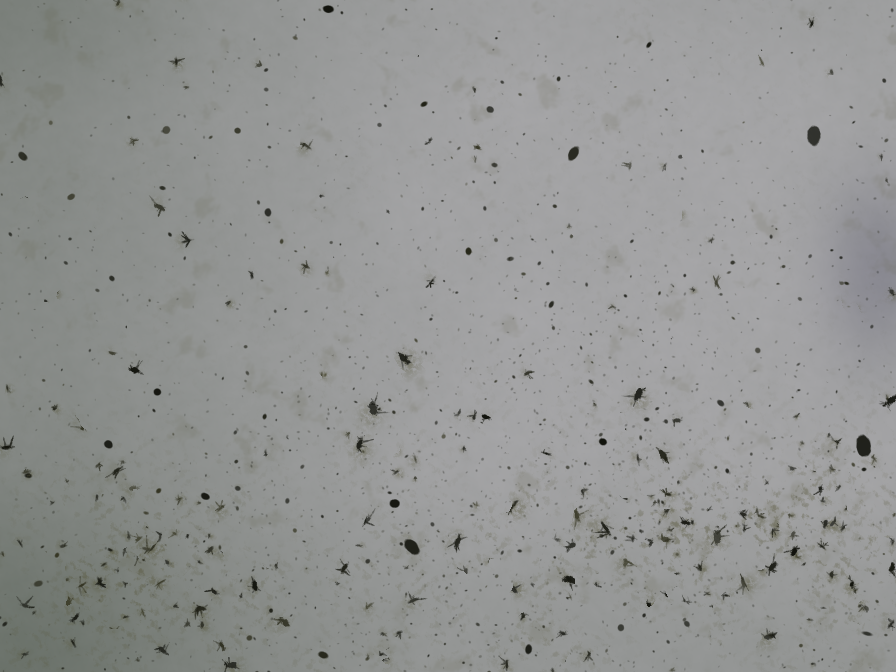
Reproduce this texture procedurally as a WebGL 2 fragment shader.

```glsl
#version 300 es
precision highp float;
// Small dark insects, dots and dust scattered over a pale grey sheet with soft shading.
// Each debris size is a jittered cell layer of ragged ellipses, some with tapering legs;
// layered sines mottle the sheet and gather the debris towards the bottom.

#define SHEET vec3(0.642, 0.642, 0.648)
#define DARK vec3(0.065, 0.07, 0.045)
#define OLIVE vec3(0.33, 0.325, 0.21)
#define LEFT_SHADE 0.105
#define BOTTOM_SHADE 0.06
#define SOFTNESS 0.0013
#define LEG_WIDTH 0.0017
#define RAGGED 0.55

uniform vec2 u_resolution;
out vec4 fragColor;

vec3 hash3(vec2 p) {
  vec3 q = fract(p.xyx * vec3(0.1031, 0.1030, 0.0973));
  q += dot(q, q.yxz + 33.33);
  return fract((q.xxy + q.yzz) * q.zyx);
}

vec2 direction(float turn) {
  float a = 6.28319 * turn;
  return vec2(cos(a), sin(a));
}

// Smooth irregular value, roughly -1 to 1
float mottle(vec2 p) {
  float sum = 0.0, gain = 0.5;
  for (int i = 0; i < 5; i++) {
    sum += gain * sin(p.x + 1.7 * sin(p.y * 0.8 + float(i))) * cos(p.y + 1.3 * sin(p.x * 0.7));
    p = mat2(1.4, 1.1, -1.1, 1.4) * p + 2.3;
    gain *= 0.6;
  }
  return sum;
}

float bump(vec2 p, vec2 center, vec2 size) {
  vec2 q = (p - center) / size;
  return exp(-dot(q, q));
}

float cover(float d, float soft) {
  return 1.0 - smoothstep(-soft, soft, d);
}

// Distance to a leg that thins out towards its tip
float legDistance(vec2 p, vec2 tip) {
  float along = clamp(dot(p, tip) / dot(tip, tip), 0.0, 1.0);
  return length(p - tip * along) - LEG_WIDTH * (1.0 - 0.8 * along);
}

// How crowded the insects are at a place
float crowding(vec2 p) {
  float low = 1.0 - smoothstep(0.1, 0.55, p.y);
  float groups = bump(p, vec2(1.03, 0.20), vec2(0.27, 0.10)) + 0.7 * bump(p, vec2(0.17, 0.13), vec2(0.14, 0.10));
  return (0.05 + 0.18 * low + 0.62 * groups) * max(0.1, 1.0 + 1.5 * mottle(p * 17.0));
}

// How much dust lies at a place
float dustiness(vec2 p) {
  return 0.16 + 0.5 * bump(p, vec2(0.85, 0.32), vec2(0.45, 0.32)) + 0.14 * mottle(p * 11.0);
}

// One layer of debris, at most one piece per cell; slim is the narrowest body
void scatter(inout vec3 col, vec2 p, float cell, float radius, float slim, float chance, float opacity, int legs, float seed) {
  float soft = max(SOFTNESS, 0.6 / u_resolution.y);
  float rough = legs > 0 ? mottle(p * 330.0) : 0.25 * mottle(p * 150.0);
  vec2 home = floor(p / cell);
  for (int j = -1; j <= 1; j++)
  for (int i = -1; i <= 1; i++) {
    vec2 id = home + vec2(i, j);
    vec3 place = hash3(id + seed);
    if (place.z > chance) continue;
    vec3 form = hash3(id + seed + 71.7);
    vec3 tone = hash3(id + seed + 143.1);
    vec2 q = p - (id + place.xy) * cell;
    vec2 axis = direction(form.x);
    vec2 local = vec2(dot(q, axis), dot(q, vec2(-axis.y, axis.x)));
    float size = radius * mix(0.55, 1.35, form.y * form.y);
    vec2 body = size * vec2(1.0, slim + 0.35 * form.z);
    float d = (length(local / body) - 1.0 + RAGGED * rough) * body.y;
    float alpha = cover(d, soft) * opacity * mix(0.65, 1.0, tone.x);
    vec3 ink = mix(DARK, OLIVE, 0.6 * tone.y * tone.y * tone.y);
    // Lopsided stained fringe and uneven legs
    if (legs > 0) {
      vec2 side = q - size * 0.9 * direction(tone.z);
      float fringe = 0.5 * tone.z * exp(-dot(side, side) / (size * size * 2.6));
      col = mix(col, OLIVE, fringe * clamp(0.7 + 1.2 * rough, 0.0, 1.0));
      for (int k = 0; k < legs; k++) {
        vec3 leg = hash3(id + seed + 19.3 * float(k + 1));
        vec2 root = axis * size * 1.5 * (leg.z - 0.5);
        vec2 tip = direction(leg.x) * size * mix(0.8, 2.4, leg.y * leg.y);
        float line = cover(legDistance(q - root, tip) + 0.0012 * rough, soft);
        alpha = max(alpha, line * opacity * mix(0.4, 0.9, leg.z));
      }
    }
    col = mix(col, ink, alpha);
  }
}

void main() {
  vec2 uv = gl_FragCoord.xy / u_resolution;
  vec2 p = gl_FragCoord.xy / u_resolution.y;
  float crowd = crowding(p), dust = dustiness(p);

  // Sheet shading, darker at the left and bottom, with a smudge at the right
  float shade = LEFT_SHADE * (1.0 - smoothstep(-0.05, 0.6, uv.x));
  shade += BOTTOM_SHADE * (1.0 - smoothstep(0.0, 0.36, uv.y));
  shade += 0.05 * bump(uv, vec2(0.0, 0.0), vec2(0.2, 0.4)) + 0.035 * bump(uv, vec2(0.0, 1.0), vec2(0.15, 0.3));
  shade += 0.02 * smoothstep(0.8, 1.0, uv.y) + 0.010 * mottle(p * 7.0) + 0.008 * mottle(p * 90.0);
  vec3 col = SHEET - shade * vec3(1.04, 0.91, 1.08);
  col -= vec3(0.11, 0.11, 0.085) * bump(uv, vec2(0.98, 0.60), vec2(0.06, 0.13));

  // Faint brown stains and fine soil
  float stain = smoothstep(0.35, 0.8, mottle(p * 30.0 + 4.0));
  float soil = smoothstep(0.1, 0.7, mottle(p * 150.0));
  col = mix(col, OLIVE, 0.13 * stain + 0.4 * soil * clamp(crowd, 0.0, 0.9));

  // Dust, dots, insects and larger oval bodies
  scatter(col, p, 0.014, 0.0016, 0.55, dust * 0.75, 0.38, 0, 11.0);
  scatter(col, p, 0.026, 0.0024, 0.55, dust * 0.5, 0.85, 0, 207.0);
  scatter(col, p, 0.028, 0.0042, 0.25, crowd * 0.45, 0.85, 3, 319.0);
  scatter(col, p, 0.066, 0.0056, 0.60, 0.10 + 0.12 * dust, 1.0, 0, 433.0);
  scatter(col, p, 0.043, 0.0085, 0.22, crowd * 0.75, 1.0, 5, 541.0);
  scatter(col, p, 0.150, 0.0120, 0.35, 0.18, 1.0, 0, 657.0);

  fragColor = vec4(clamp(col, 0.0, 1.0), 1.0);
}
```
